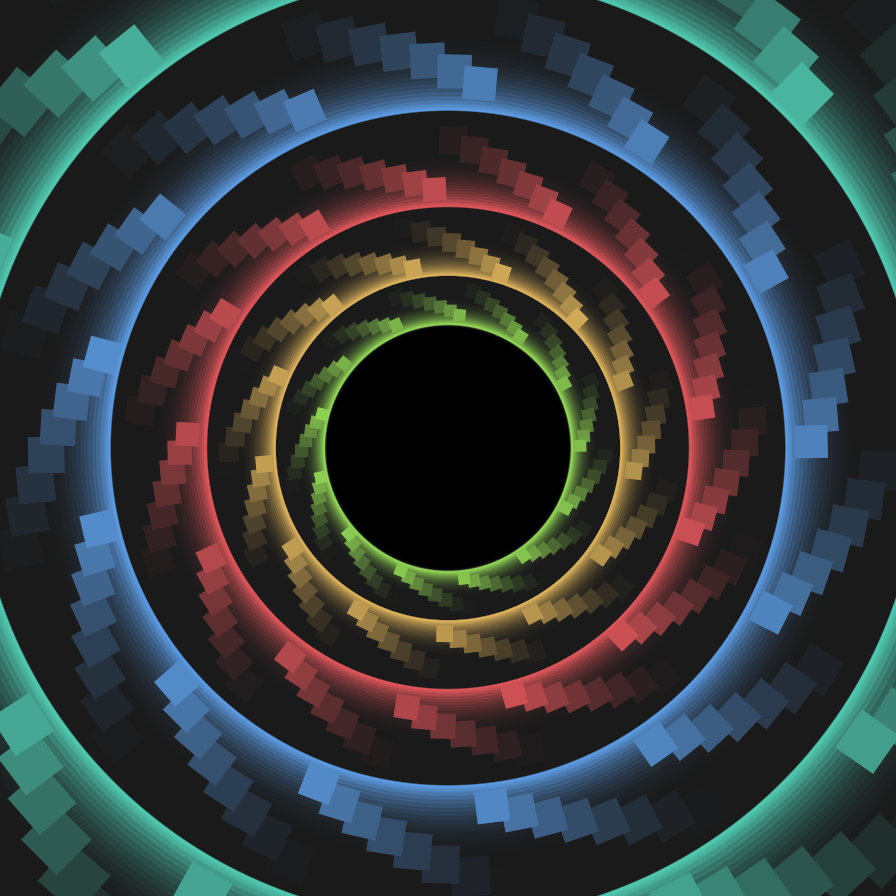
Write a WebGL 1 fragment shader that draws this background.

```glsl
precision highp float;
// Nested glowing rings around a black disc, each trailing a spiral of fading squares.

uniform vec2 u_resolution;

const vec3 BACKDROP = vec3(0.102, 0.102, 0.104);
const vec3 GREEN = vec3(0.63, 0.93, 0.36);
const vec3 GOLD = vec3(0.93, 0.75, 0.38);
const vec3 RED = vec3(0.92, 0.35, 0.37);
const vec3 BLUE = vec3(0.37, 0.63, 0.92);
const vec3 TEAL = vec3(0.32, 0.81, 0.71);

const float DISC_RADIUS = 0.1355;
const float FIRST_RADIUS = 0.1372;   // inner edge of the smallest ring
const float RING_RATIO = 1.4;        // growth from one ring to the next
const float LAST_RING = 4.0;
const float STEPS_PER_RING = 150.0;  // spiral steps within one growth
const int SQUARES = 96;              // visible squares per ring
const float FADE_STEPS = 98.0;
const float FADE_POWER = 1.45;
const float STEP_ANGLE = 28.0;       // degrees between squares
const float START_ANGLE = 165.0;     // first square of the smallest ring
const float RING_TURN = -120.0;      // turn of the start angle per ring
const float SQUARE_ORBIT = 1.06;     // relative to the ring radius
const float SQUARE_HALF = 0.048;
const float SQUARE_LIGHT = 0.86;
const float GLOW_STEPS = 95.0;
const float GLOW_POWER = 2.4;
const float STRIPE_STEPS = 5.0;
const float STRIPE_DEPTH = 0.16;

vec3 ringColor(float ring) {
  if (ring < 0.5) return GREEN;
  if (ring < 1.5) return GOLD;
  if (ring < 2.5) return RED;
  if (ring < 3.5) return BLUE;
  return TEAL;
}

// Signed distance to a square whose sides follow the radial direction.
float squareDistance(vec2 p, float angle, float orbit, float halfSide) {
  vec2 axis = vec2(cos(angle), sin(angle));
  vec2 local = vec2(dot(p, axis) - orbit, dot(p, vec2(-axis.y, axis.x)));
  vec2 d = abs(local) - halfSide;
  return max(d.x, d.y);
}

// Light falling away outward from the ring edge, with fine grooves.
float ringGlow(float radius, float ringRadius, float pixel) {
  float steps = log(max(radius, 0.001) / ringRadius) / log(RING_RATIO) * STEPS_PER_RING;
  float fade = pow(clamp(1.0 - steps / GLOW_STEPS, 0.0, 1.0), GLOW_POWER);
  float grooveWidth = radius * log(RING_RATIO) * STRIPE_STEPS / STEPS_PER_RING;
  float depth = STRIPE_DEPTH * smoothstep(1.0, 3.0, grooveWidth / pixel);
  depth *= smoothstep(2.0, 20.0, steps);
  float groove = 0.5 + 0.5 * cos(6.28319 * steps / STRIPE_STEPS);
  return fade * (1.0 - depth * groove) * smoothstep(-pixel, pixel, radius - ringRadius);
}

void main() {
  float pixel = 1.0 / min(u_resolution.x, u_resolution.y);
  vec2 p = (gl_FragCoord.xy - 0.5 * u_resolution) * pixel;
  float radius = length(p);

  // Ring that owns this point
  float level = log(max(radius, 0.001) / FIRST_RADIUS) / log(RING_RATIO);
  float ring = clamp(floor(level + 0.006), 0.0, LAST_RING);
  float ringRadius = FIRST_RADIUS * pow(RING_RATIO, ring);
  vec3 tint = ringColor(ring);
  vec3 color = mix(BACKDROP, tint, ringGlow(radius, ringRadius, pixel));

  // Spiral of squares, painted from the faint tail to the bright head
  for (int i = 0; i < SQUARES; i++) {
    float n = float(SQUARES - 1 - i);
    float scale = ringRadius * pow(RING_RATIO, n / STEPS_PER_RING);
    float angle = radians(START_ANGLE + RING_TURN * ring + STEP_ANGLE * n);
    float d = squareDistance(p, angle, SQUARE_ORBIT * scale, SQUARE_HALF * scale);
    float cover = 1.0 - smoothstep(-0.6 * pixel, 0.6 * pixel, d);
    float light = SQUARE_LIGHT * pow(1.0 - n / FADE_STEPS, FADE_POWER);
    color = mix(color, mix(BACKDROP, tint, light), cover);
  }

  // Central disc
  color *= smoothstep(-pixel, pixel, radius - DISC_RADIUS);
  gl_FragColor = vec4(color, 1.0);
}
```
